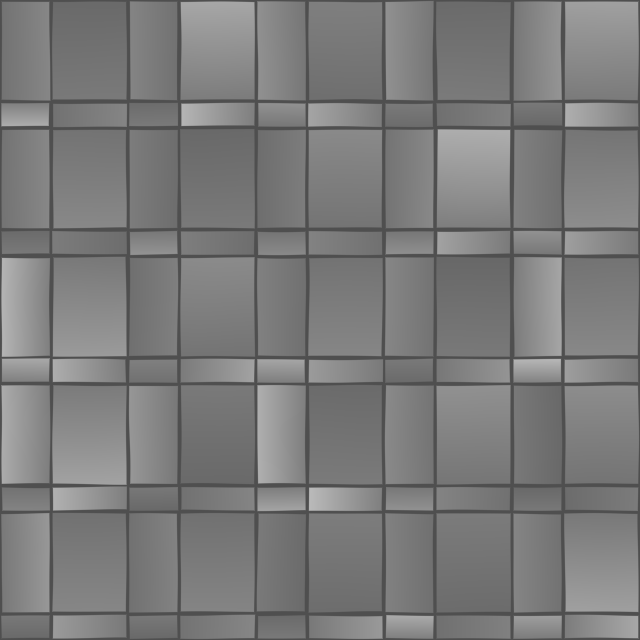
Give the GLSL for this pattern, as a WebGL 2 fragment shader.

```glsl
#version 300 es
precision highp float;
// Grey woven grid of shaded rectangular tiles, five repeats each way, with dark uneven joints.

uniform vec2 u_resolution;
out vec4 outColor;

const float REPEATS = 5.0;
const vec2 SPLIT = vec2(0.4, 0.206);      // narrow column and short row, as shares of a repeat
const float JOINT_HALF_WIDTH = 0.0027;    // in canvas units
const float EDGE_WOBBLE = 0.0028;
const vec3 JOINT_COLOR = vec3(0.31);

float hash(vec2 p, float seed) {
    vec3 q = fract(vec3(p.xyx + seed * 7.31) * vec3(0.1031, 0.1030, 0.0973));
    q += dot(q, q.yzx + 33.33);
    return fract((q.x + q.y) * q.z);
}

vec2 gradientAt(vec2 lattice, float seed) {
    float angle = 6.28319 * hash(lattice, seed);
    return vec2(cos(angle), sin(angle));
}

// Gradient noise, roughly -0.7 to 0.7.
float gradientNoise(vec2 p, float seed) {
    vec2 i = floor(p);
    vec2 f = p - i;
    vec2 w = f * f * f * (f * (f * 6.0 - 15.0) + 10.0);
    vec2 e = vec2(1.0, 0.0);
    float a = dot(gradientAt(i, seed), f);
    float b = dot(gradientAt(i + e.xy, seed), f - e.xy);
    float c = dot(gradientAt(i + e.yx, seed), f - e.yx);
    float d = dot(gradientAt(i + e.xx, seed), f - e.xx);
    return mix(mix(a, b, w.x), mix(c, d, w.x), w.y);
}

// One axis of the grid: band index, offset inside the band, band size (canvas units).
vec3 findBand(float x, float split) {
    float cell = floor(x * REPEATS);
    float f = x * REPEATS - cell;
    float second = step(split, f);
    float size = mix(split, 1.0 - split, second);
    return vec3(cell * 2.0 + second, (f - split * second) / REPEATS, size / REPEATS);
}

// Distance from a point inside a rectangle to its nearest side.
float insetDistance(vec2 local, vec2 size) {
    vec2 d = min(local, size - local);
    return min(d.x, d.y);
}

// Linear sheen between a random dark and light tone, facing either way.
float tileTone(vec2 id, float t) {
    float level = hash(id, 1.0);
    float dark = mix(0.405, 0.50, level);
    float light = mix(0.475, 0.76, level * level);
    float facing = step(0.5, hash(id, 2.0));
    return mix(dark, light, mix(t, 1.0 - t, facing));
}

void main() {
    vec2 uv = gl_FragCoord.xy / u_resolution;
    float pixel = 1.0 / min(u_resolution.x, u_resolution.y);

    // Locate the tile.
    vec3 column = findBand(uv.x, SPLIT.x);
    vec3 row = findBand(uv.y, SPLIT.y);
    vec2 id = vec2(column.x, row.x);
    vec2 local = vec2(column.y, row.y);
    vec2 size = vec2(column.z, row.z);

    // Bend each tile a little so the joints vary in width.
    float seed = 3.0 + 20.0 * hash(id, 5.0);
    vec2 noisePoint = uv * 8.0;
    vec2 wobble = vec2(gradientNoise(noisePoint, seed), gradientNoise(noisePoint, seed + 1.7));
    float inset = insetDistance(local + EDGE_WOBBLE * wobble, size);

    // Shade alternate tiles across and along, as in a weave.
    vec2 t = local / size;
    float vertical = 1.0 - mod(id.x + id.y, 2.0);
    float sheen = clamp(mix(t.x, t.y, vertical) + 0.06 * wobble.x, 0.0, 1.0);
    vec3 tile = vec3(tileTone(id, sheen));

    // Lay the tile over the joints.
    float soft = max(pixel * 0.75, 0.0008);
    float cover = smoothstep(JOINT_HALF_WIDTH - soft, JOINT_HALF_WIDTH + soft, inset);
    outColor = vec4(mix(JOINT_COLOR, tile, cover), 1.0);
}
```
